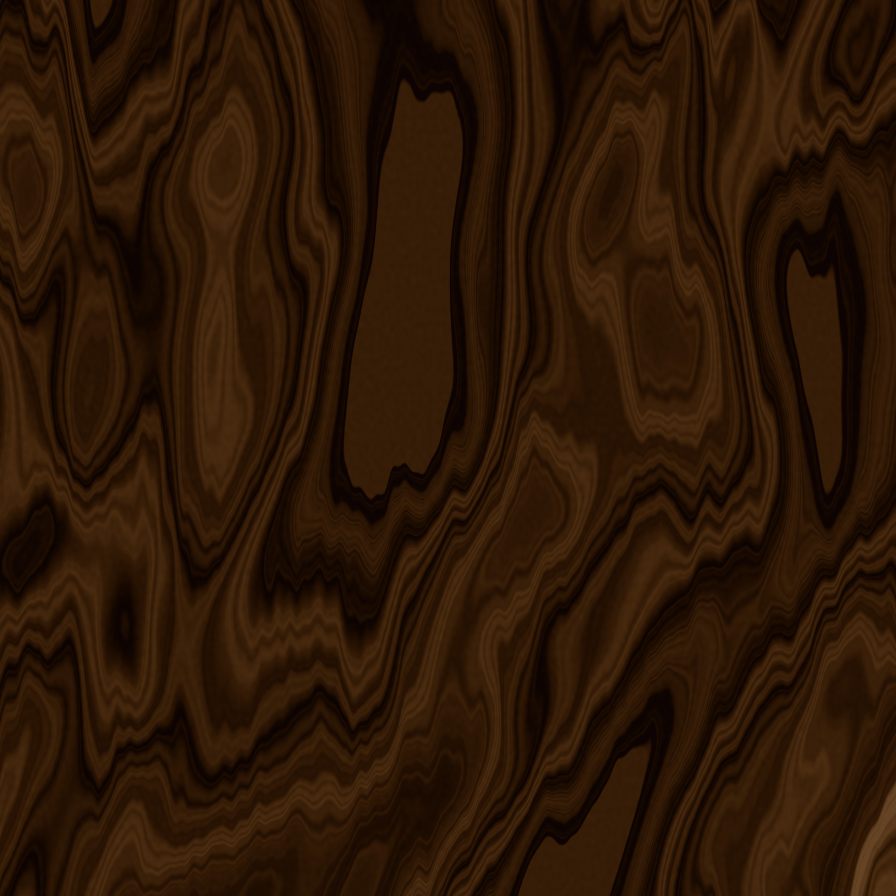
This texture is drawn by a WebGL 1 fragment shader. Its source:

```glsl
precision highp float;

// Dark burl wood: a tall, leaning noise field acts as the growth height, and
// one-dimensional fractal noise of that height paints the thin growth bands.
// Narrow vertical shifts make the bands jagged; high plateaus become flat cores.

uniform vec2 u_resolution;

float hash1(float n) {
  n = fract(n * 0.1031);
  n *= n + 33.33;
  return fract(n * (n + n));
}

vec2 hash2(vec2 p) {
  vec3 q = fract(p.xyx * vec3(0.1031, 0.1030, 0.0973));
  q += dot(q, q.yzx + 33.33);
  return fract((q.xx + q.yz) * q.zy);
}

// Smooth value noise along a line, 0 to 1
float lineNoise(float x) {
  float cell = floor(x);
  float f = x - cell;
  return mix(hash1(cell), hash1(cell + 1.0), f * f * (3.0 - 2.0 * f));
}

float corner(vec2 cell, vec2 f, vec2 offset) {
  return dot(hash2(cell + offset) * 2.0 - 1.0, f - offset);
}

// Gradient noise, roughly -0.7 to 0.7
float gradientNoise(vec2 p) {
  vec2 cell = floor(p);
  vec2 f = p - cell;
  vec2 s = f * f * f * (f * (f * 6.0 - 15.0) + 10.0);
  float low = mix(corner(cell, f, vec2(0, 0)), corner(cell, f, vec2(1, 0)), s.x);
  float high = mix(corner(cell, f, vec2(0, 1)), corner(cell, f, vec2(1, 1)), s.x);
  return 1.4 * mix(low, high, s.y);
}

// Growth height: stretched upward, leaning right, with jagged vertical shifts
float growthHeight(vec2 p) {
  vec2 q = p;
  q.x += 0.06 * gradientNoise(p * vec2(2.0, 3.0) + 40.3) - 0.2 * p.y;
  q.y += 0.06 * gradientNoise(p * vec2(26.0, 3.5) + 11.7);
  q.y += 0.02 * gradientNoise(p * vec2(70.0, 6.0) + 73.1);
  return gradientNoise(q * vec2(4.2, 1.7) + 5.4)
       + 0.4 * gradientNoise(q * vec2(8.5, 3.6) + 27.8);
}

// Band brightness, centred on zero with a spread near one
float growthBands(float height) {
  float sum = 0.0;
  float frequency = 6.0;
  float weight = 2.7;
  for (int i = 0; i < 5; i++) {
    sum += weight * (lineNoise(height * frequency + float(i) * 37.3 + 200.0) - 0.5);
    frequency *= 2.1;
    weight *= 0.8;
  }
  return sum;
}

vec3 woodColor(vec2 p) {
  float height = growthHeight(p);
  float tone = growthBands(height);

  // Flat core with a dark rim
  tone -= 0.9 * smoothstep(0.36, 0.44, height);
  tone = mix(tone, 0.2, smoothstep(0.46, 0.48, height));

  // Faint pores
  tone += 0.22 * gradientNoise(p * vec2(170.0, 120.0));
  tone = clamp(tone, -1.9, 2.6);

  return vec3(0.195, 0.100, 0.021)
       + tone * vec3(0.078, 0.054, 0.025)
       + tone * tone * vec3(0.0, 0.004, 0.009);
}

void main() {
  // Four samples per pixel smooth the thin bands
  vec3 color = vec3(0.0);
  for (int i = 0; i < 4; i++) {
    float k = float(i);
    vec2 offset = vec2(mod(k, 2.0), floor(k / 2.0)) * 0.5 - 0.25;
    color += woodColor((gl_FragCoord.xy + offset) / u_resolution.y);
  }
  gl_FragColor = vec4(max(color * 0.25, 0.0), 1.0);
}
```
